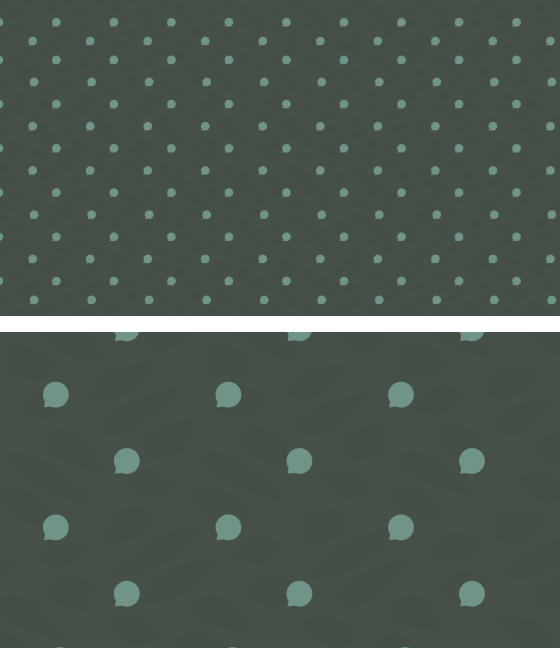
Top: the whole. Bottom: its middle third, enlarged.
A Shadertoy shader for this pattern:

```glsl
// Staggered rows of small round speech bubbles on a dark green ground.

// Lengths are fractions of the canvas height.
const vec3  GROUND = vec3(0.272, 0.312, 0.273);
const vec3  BUBBLE = vec3(0.445, 0.580, 0.535);
const int   ROWS = 14;
const float PITCH = 0.18204;        // spacing along a row
const float EVEN_START = 0.1784;    // x of a bubble in even rows
const float ODD_START = 0.1035;     // x of a bubble in odd rows
const float ROW_NUDGE = 0.0045;     // extra shift of some odd rows
const float INNER_TOP = 0.1894;     // depth of the first evenly spaced row
const float INNER_STEP = 0.0700;
const float EDGE_STEP = 0.0595;     // tighter step near top and bottom
const float INNER_FIRST = 2.0;
const float INNER_LAST = 12.0;
const float RADIUS = 0.0136;
const float MOTTLE = 0.0015;

// Signed distance to the line a-b, negative on its left.
float edgeDistance(vec2 p, vec2 a, vec2 b) {
    vec2 e = normalize(b - a);
    return dot(p - a, vec2(e.y, -e.x));
}

// Disc of radius 1 with a small pointed tail at the lower left.
float bubbleDistance(vec2 p) {
    const vec2 tip = vec2(-0.92, -0.98);
    const vec2 under = vec2(-0.25, -0.92);
    const vec2 side = vec2(-0.82, -0.45);
    float tail = max(edgeDistance(p, tip, under),
                 max(edgeDistance(p, under, side), edgeDistance(p, side, tip)));
    return min(length(p) - 1.0, tail);
}

// Depth of a row below the top edge.
float rowDepth(float row) {
    float inner = clamp(row, INNER_FIRST, INNER_LAST);
    return INNER_TOP + INNER_STEP * (inner - INNER_FIRST) + EDGE_STEP * (row - inner);
}

float rowStart(int row) {
    if (row % 2 == 0) return EVEN_START;
    bool nudged = row % 6 == 3 || row == ROWS - 1;
    return ODD_START + (nudged ? ROW_NUDGE : 0.0);
}

void mainImage(out vec4 fragColor, in vec2 fragCoord) {
    vec2 p = fragCoord / iResolution.y;
    float pixel = 1.0 / iResolution.y;

    // Nearest bubble over all rows
    float d = 1.0;
    for (int row = 0; row < ROWS; row++) {
        float x = mod(p.x - rowStart(row) + 0.5 * PITCH, PITCH) - 0.5 * PITCH;
        float y = p.y - 1.0 + rowDepth(float(row));
        d = min(d, RADIUS * bubbleDistance(vec2(x, y) / RADIUS));
    }

    // Faint unevenness of the ground
    float mottle = sin(p.x * 61.0 + 2.0 * sin(p.y * 37.0)) * sin(p.y * 83.0 + sin(p.x * 29.0));
    vec3 ground = GROUND + MOTTLE * mottle;

    float cover = 1.0 - smoothstep(-0.7 * pixel, 0.7 * pixel, d);
    fragColor = vec4(mix(ground, BUBBLE, cover), 1.0);
}
```
